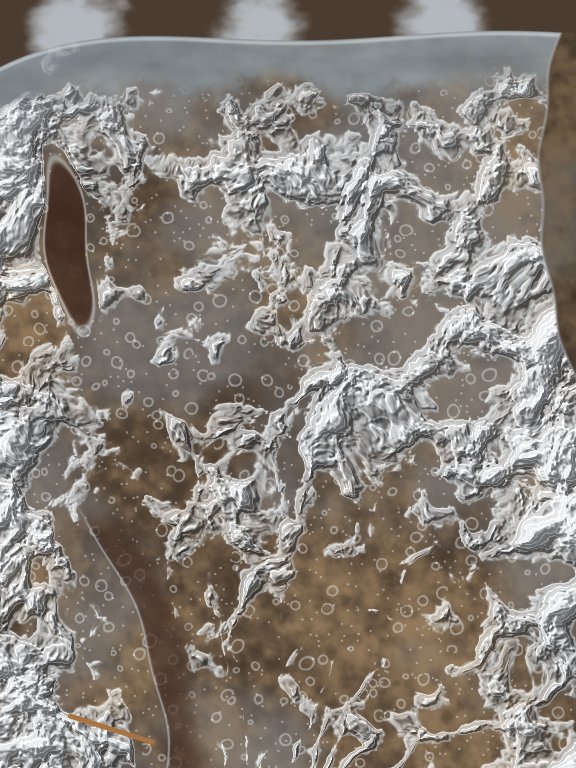
Give the GLSL for this texture, as a Shadertoy shader.

```glsl
// Melting ice over brown rock: a fan of warped cellular borders plus noise makes
// an ice height field, whose contour lines and slope give white veins and frost.
// A smooth rim, a melt hole, a crack, bubbles and a twig are laid around it.

#define VEIN_AROUND 5.5
#define VEIN_ALONG 6.0
#define VEIN_WIDTH 0.07
#define FROST_SCALE 27.0
#define FROST_ROUGHNESS 1.05
#define FROST_SPREAD 0.78
#define RIPPLES 36.0
#define RELIEF 8.0
#define BUBBLE_SCALE 30.0

const vec3 DARK_ROCK = vec3(0.29, 0.235, 0.19);
const vec3 TAN_ROCK = vec3(0.58, 0.48, 0.36);
const vec3 GREY_ROCK = vec3(0.47, 0.47, 0.48);
const vec3 CLEAR_ICE = vec3(0.49, 0.54, 0.57);
const vec3 CLOUDY_ICE = vec3(0.65, 0.67, 0.69);
const vec3 WHITE_ICE = vec3(0.89, 0.91, 0.92);
const vec3 HOLE = vec3(0.27, 0.19, 0.16);
const vec3 TWIG = vec3(0.66, 0.45, 0.26);

float hash(vec2 p) {
    return fract(sin(dot(p, vec2(127.1, 311.7))) * 43758.55);
}

float noise(vec2 p) {
    vec2 i = floor(p), f = fract(p);
    f = f * f * (3.0 - 2.0 * f);
    return mix(mix(hash(i), hash(i + vec2(1, 0)), f.x),
               mix(hash(i + vec2(0, 1)), hash(i + vec2(1, 1)), f.x), f.y);
}

float fbm(vec2 p) {
    float sum = 0.0, amp = 0.53;
    for (int i = 0; i < 4; i++) {
        sum += amp * noise(p);
        p = mat2(1.6, 1.2, -1.2, 1.6) * p + 7.3;
        amp *= 0.5;
    }
    return sum;
}

// Nearest distance, gap to the second nearest, and a random value of the cell
vec3 cells(vec2 p) {
    vec2 base = floor(p);
    float near = 9.0, second = 9.0, id = 0.0;
    for (int y = -1; y <= 1; y++)
    for (int x = -1; x <= 1; x++) {
        vec2 c = base + vec2(x, y);
        float d = length(c + vec2(hash(c), hash(c + 31.7)) - p);
        if (d < near) { second = near; near = d; id = hash(c + 5.1); }
        else second = min(second, d);
    }
    return vec3(near, second - near, id);
}

float rimTop(float x) {
    return 1.272 - 0.055 * exp(-8.0 * x) + 0.008 * sin(9.0 * x);
}

float rightEdge(float y) {
    return 0.938 + 0.5 * (y - 1.02) * (y - 1.02) + 0.004 * sin(40.0 * y);
}

float crackLine(float y) {
    return 0.29 - 0.75 * y * y + 0.005 * sin(28.0 * y);
}

// Below one inside the melt hole
float holeShape(vec2 p) {
    vec2 d = p - vec2(0.118, 0.908);
    d.x += 0.13 * d.y + 0.006 * sin(30.0 * p.y);
    return length(d / vec2(0.034, 0.14));
}

// Frost is thick along the sides, the top and the lower left corner
float frostDensity(vec2 p) {
    float sides = smoothstep(0.2, 0.5, abs(p.x - 0.52));
    float top = smoothstep(0.9, 1.2, p.y);
    float corner = smoothstep(0.5, 0.05, length(p * vec2(1.5, 1.0)));
    return 0.55 * sides + 0.42 * top + 0.4 * corner + 0.9 * (noise(p * 5.0 + 3.0) - 0.5);
}

// Positive where ice stands on the rock
float iceHeight(vec2 p) {
    vec2 w = p + 0.07 * (vec2(fbm(p * 9.0), fbm(p * 9.0 + 40.0)) - 0.5);
    vec2 d = w - vec2(0.42, -0.15);
    float border = cells(vec2(atan(d.x, d.y) * VEIN_AROUND, length(d) * VEIN_ALONG) + 20.0).y;
    float rough = FROST_ROUGHNESS * (fbm(w * FROST_SCALE) - 0.5);
    return VEIN_WIDTH + FROST_SPREAD * frostDensity(p) - 0.9 * border + rough;
}

vec3 rockColor(vec2 p) {
    float coarse = fbm(p * 5.0 + 11.0), grain = fbm(p * 45.0);
    vec3 c = mix(DARK_ROCK, TAN_ROCK, smoothstep(0.25, 0.75, 0.6 * coarse + 0.4 * grain));
    float grey = smoothstep(0.42, 0.7, fbm(p * 4.0 + 60.0) + 0.12 * (p.y - 0.6));
    return mix(c, GREY_ROCK, 0.65 * grey);
}

void mainImage(out vec4 fragColor, in vec2 fragCoord) {
    vec2 p = fragCoord / iResolution.x;
    float px = 1.0 / iResolution.x;
    vec3 rock = rockColor(p), col = rock;

    // Bare zones: smooth rim, melt hole and the strip along the crack
    float depth = rimTop(p.x) - p.y;
    float hole = holeShape(p);
    float crack = p.x - crackLine(p.y);
    float low = smoothstep(0.47, 0.4, p.y);
    float ragged = 0.05 * (fbm(p * 16.0) - 0.5);
    float rim = smoothstep(0.12, 0.05, depth + 2.0 * ragged);
    float strip = low * smoothstep(0.075, 0.035, abs(crack + ragged));
    float bare = 0.8 * rim + 0.55 * strip + smoothstep(1.35, 0.95, hole);

    // Ice body, contour lines and lit slopes
    float h = iceHeight(p) - bare;
    float slope = iceHeight(p + vec2(-0.0022, 0.0022)) - bare - h;
    float cover = smoothstep(-0.04, 0.14, h);
    float thick = smoothstep(0.1, 0.6, h);
    float outline = exp(-h * h / 0.0022);
    float ripple = cover * smoothstep(0.35, 1.0, sin(h * RIPPLES));
    col = mix(col, CLOUDY_ICE, cover * (0.5 + 0.35 * thick));
    col = mix(col, WHITE_ICE, clamp(0.68 * outline + 0.55 * ripple + 0.3 * thick, 0.0, 1.0));
    col -= clamp(slope * RELIEF, -0.22, 0.27) * max(cover, 0.6 * outline);

    // Bubbles and tiny glints on the thin film
    vec3 b = cells(p * BUBBLE_SCALE + ragged * 8.0);
    float ring = b.x - 0.1 - 0.22 * fract(b.z * 7.0);
    float bubble = step(0.62, b.z) * smoothstep(0.09, 0.02, abs(ring));
    vec3 s = cells(p * 85.0);
    float glint = step(0.8, s.z) * smoothstep(0.26, 0.1, s.x);
    col = mix(col, WHITE_ICE, (0.4 * bubble + 0.4 * glint) * (1.0 - cover) * (1.0 - rim));

    // Dark crack, its bright lip and the melt hole
    float shade = low * smoothstep(0.0, 0.006, crack) * smoothstep(0.08, 0.03, crack + ragged);
    col = mix(col, HOLE + 0.12 * (rock - 0.4), 0.7 * shade);
    col = mix(col, CLOUDY_ICE, 0.75 * low * smoothstep(0.0015 + px, 0.0, abs(crack)));
    col = mix(col, HOLE + 0.25 * (rock - 0.4), 0.93 * smoothstep(1.06, 0.94, hole));
    col = mix(col, WHITE_ICE, 0.45 * smoothstep(0.09, 0.0, abs(hole - 1.08)));

    // Clear rim and upper haze
    vec3 rimColor = CLEAR_ICE + 0.3 * (fbm(p * vec2(9.0, 22.0)) - 0.5);
    col = mix(col, rimColor, 0.8 * rim * (1.0 - 0.7 * cover));
    col = mix(col, CLOUDY_ICE, 0.22 * smoothstep(0.95, 1.25, p.y));
    col = mix(col, WHITE_ICE, 0.5 * smoothstep(0.006, 0.0, abs(depth - 0.005)));

    // Twig
    vec2 a = p - vec2(0.122, 0.09), axis = vec2(0.142, -0.045);
    float twig = length(a - axis * clamp(dot(a, axis) / dot(axis, axis), 0.0, 1.0));
    col = mix(col, TWIG - 20.0 * (a.x * 0.3 - a.y * -0.95) * 0.03, smoothstep(0.004 + px, 0.003, twig));

    // Rock beside the slab and blurred shapes behind it
    float side = p.x - rightEdge(p.y);
    col = mix(col, rock * 0.82, smoothstep(-px, px, side));
    col = mix(col, CLOUDY_ICE, 0.55 * smoothstep(0.005, 0.0, abs(side)));
    float blobs = cos((p.x - 0.13) * 19.6) + 1.6 * (fbm(p * vec2(14.0, 24.0)) - 0.5);
    vec3 behind = mix(DARK_ROCK, CLOUDY_ICE + 0.05, smoothstep(-0.2, 0.9, blobs));
    col = mix(col, behind, smoothstep(px, -px, depth));

    fragColor = vec4(clamp(col, 0.0, 1.0), 1.0);
}
```
